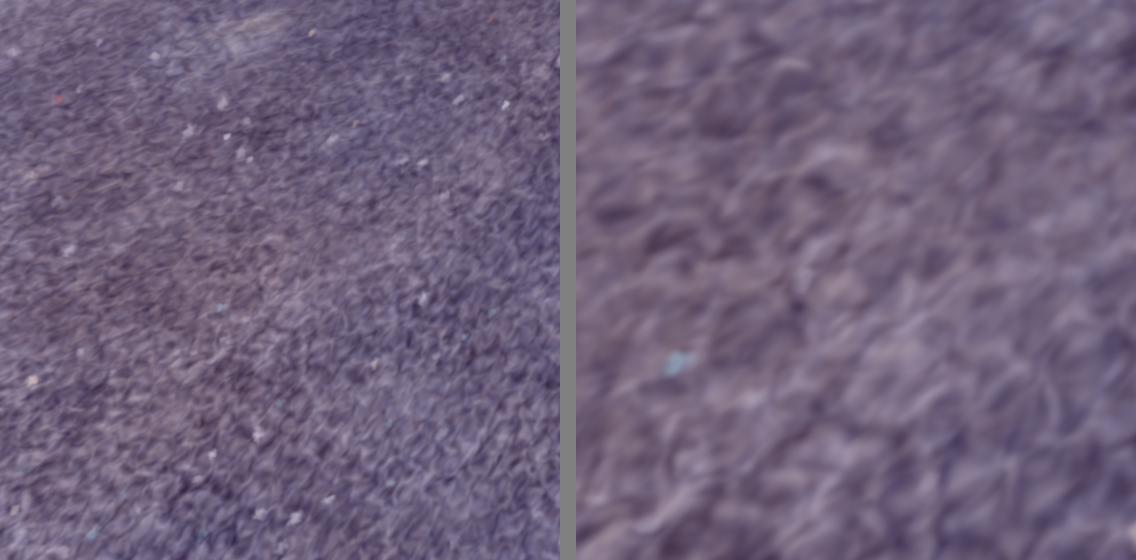
Left: the whole. Right: its middle third, enlarged.
Reproduce this texture procedurally as a three.js fragment shader.

```glsl
#define BASE_COLOR vec3(0.422, 0.371, 0.480)
#define LIGHT_RESPONSE vec3(1.0, 1.02, 0.94)
#define WARM_SHIFT vec3(0.034, 0.006, -0.034)
#define GRAIN_SIZE vec2(0.030, 0.0185)
#define FLAT_ANGLE 0.45
#define STEEP_ANGLE 0.95
#define GRAIN_CONTRAST 0.195
#define PATCH_CONTRAST 0.085
#define CHIP_CELLS 16.0
#define CHIP_DENSITY 0.25

varying vec2 vUv;

float hash(vec2 p) {
  return fract(sin(dot(p, vec2(127.1, 311.7))) * 43758.5453);
}

vec2 cornerGradient(vec2 p) {
  float angle = 6.2832 * hash(p);
  return vec2(cos(angle), sin(angle));
}

float gradientNoise(vec2 p) {
  vec2 i = floor(p);
  vec2 f = p - i;
  vec2 u = f * f * f * (f * (f * 6.0 - 15.0) + 10.0);
  vec2 e = vec2(1.0, 0.0);
  float low = mix(dot(cornerGradient(i), f),
                  dot(cornerGradient(i + e.xy), f - e.xy), u.x);
  float high = mix(dot(cornerGradient(i + e.yx), f - e.yx),
                   dot(cornerGradient(i + e.xx), f - e.xx), u.x);
  return mix(low, high, u.y);
}

// Coordinates along and across a direction
vec2 alongAcross(vec2 p, float angle) {
  float c = cos(angle);
  float s = sin(angle);
  return vec2(c * p.x + s * p.y, c * p.y - s * p.x);
}

// Elongated grains in three sizes
float grains(vec2 p, float angle) {
  vec2 q = alongAcross(p, angle) / GRAIN_SIZE;
  q += 0.45 * vec2(gradientNoise(q * 0.7 + 31.0), gradientNoise(q * 0.7 + 57.0));
  return gradientNoise(q)
       + 0.55 * gradientNoise(q * 1.8 + 13.7)
       + 0.45 * gradientNoise(q * 0.45 + 71.3);
}

// Scattered pale chips: rgb is colour, a is coverage
vec4 chips(vec2 p, float angle) {
  vec4 result = vec4(0.0);
  vec2 cell = floor(p * CHIP_CELLS);
  for (int y = -1; y <= 1; y++) {
    for (int x = -1; x <= 1; x++) {
      vec2 id = cell + vec2(float(x), float(y));
      float present = step(hash(id + 5.3), CHIP_DENSITY);
      vec2 center = (id + vec2(hash(id + 17.1), hash(id + 29.7))) / CHIP_CELLS;
      float size = mix(0.6, 1.2, hash(id + 41.9)) * mix(1.2, 0.85, p.y);
      float turn = angle + 0.9 * (hash(id + 83.2) - 0.5);
      vec2 d = alongAcross(p - center, turn) / (size * vec2(0.0155, 0.0095));
      d += 0.5 * vec2(gradientNoise(p * 90.0), gradientNoise(p * 90.0 + 9.0));
      float cover = present * (1.0 - smoothstep(0.2, 1.2, length(d)));
      cover *= mix(0.25, 0.95, hash(id + 61.4));

      // Mostly lilac white, some peach, bluish or red
      float kind = hash(id + 97.6);
      vec3 tone = mix(vec3(0.74, 0.70, 0.78), vec3(0.77, 0.69, 0.70), step(0.7, kind));
      tone = mix(tone, vec3(0.58, 0.65, 0.74), step(0.86, kind));
      tone = mix(tone, vec3(0.62, 0.40, 0.46), step(0.98, kind));
      if (cover > result.a) result = vec4(tone, cover);
    }
  }
  return result;
}

void main() {
  // Ground recedes upward, so grains shrink and flatten
  vec2 ground = vec2((vUv.x - 0.5) * (1.0 + 0.25 * vUv.y),
                     vUv.y * (1.0 + 0.25 * vUv.y));
  float steepness = smoothstep(-0.8, 0.7, vUv.x - vUv.y);
  float angle = mix(FLAT_ANGLE, STEEP_ANGLE, steepness);

  // Blend both grain directions at constant contrast
  float relief = mix(grains(ground, FLAT_ANGLE),
                     grains(ground + 3.7, STEEP_ANGLE), steepness);
  relief /= length(vec2(steepness, 1.0 - steepness));

  // Broad patches of brightness, contrast and tint
  vec2 broad = alongAcross(vUv, 0.4) * vec2(3.2, 5.5);
  float patches = gradientNoise(broad + 4.2) + 0.6 * gradientNoise(broad * 2.3 + 8.8)
                + 0.6 * gradientNoise(broad * 4.5 + 35.0);
  float roughness = mix(1.12, 0.66, vUv.y) * (1.0 + 0.5 * gradientNoise(broad * 1.4 + 22.0));
  float light = GRAIN_CONTRAST * roughness * relief + PATCH_CONTRAST * patches;

  // Paler far left, darker far right
  light += 0.05 * (0.5 - vUv.x) * smoothstep(0.3, 1.0, vUv.y);

  // Warm middle left, bluish upper left and lower right
  vec2 fromWarm = vUv - vec2(0.25, 0.5);
  float warmth = 0.7 * exp(-7.0 * dot(fromWarm, fromWarm)) - 0.2;
  warmth += 0.5 * gradientNoise(broad * 0.9 + 15.0);
  warmth += 0.6 * gradientNoise(alongAcross(ground, angle) * vec2(32.0, 50.0) + 44.0);

  vec3 color = BASE_COLOR + light * LIGHT_RESPONSE + warmth * WARM_SHIFT;

  // Faint sandy streak near the far edge
  vec2 streak = alongAcross(vUv - vec2(0.46, 0.955), 0.22) / vec2(0.10, 0.022);
  color += vec3(0.08, 0.075, 0.03) * exp(-dot(streak, streak));

  vec4 chip = chips(vUv, angle);
  color = mix(color, chip.rgb + 0.3 * light, chip.a);
  gl_FragColor = vec4(clamp(color, 0.0, 1.0), 1.0);
}
```
